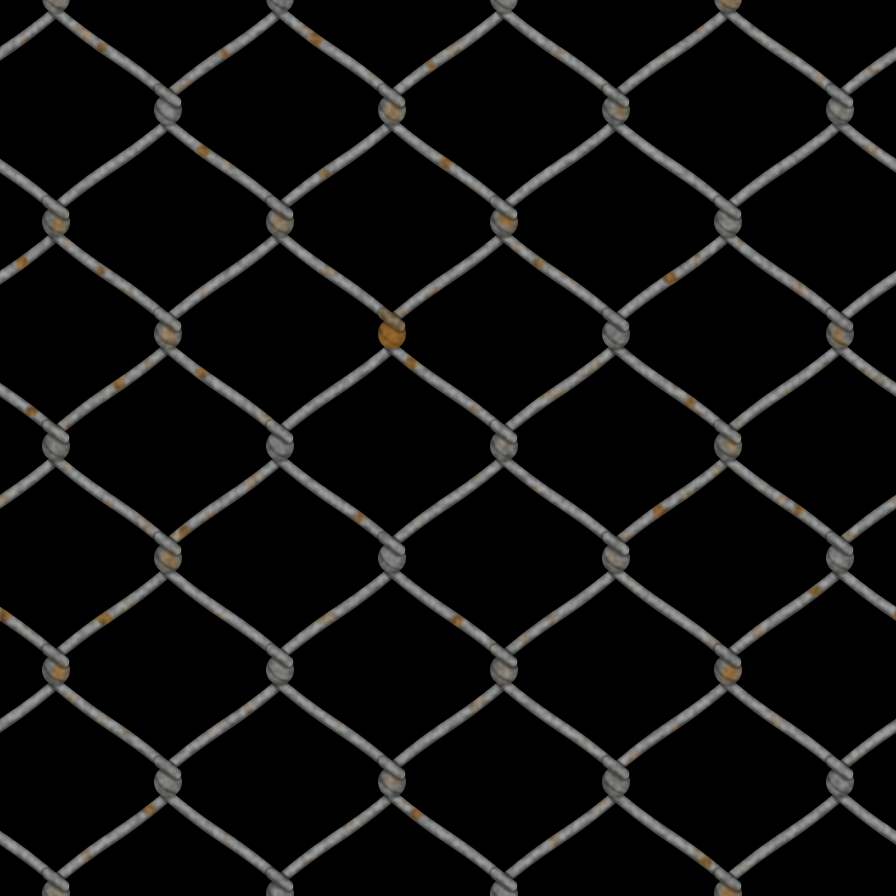
Reproduce this pattern procedurally as a Shadertoy shader.

```glsl
// Tiling galvanised chain-link fence with twisted knots and scattered rust on black.

const float REPEATS = 4.0;                        // mesh cells across and down
const vec2 KNOT_ORIGIN = vec2(0.25, 0.01);        // first knot, in cells
const float WIRE_RADIUS = 0.0255;
const vec2 WIRE_HALF_SPAN = vec2(0.25, 0.1875);
const float WIRE_BEND = 0.006;                    // steepens wires near the knots
const vec2 KNOT_RADIUS = vec2(0.0625, 0.068);
const vec2 HOOK_START = vec2(-0.035, 0.088);
const vec2 HOOK_END = vec2(0.034, 0.036);
const vec2 RUSTIEST_KNOT = vec2(1.5, 2.5);        // measured from the first knot
const vec3 BACKGROUND = vec3(0.0);
const vec3 ZINC_DARK = vec3(0.27, 0.27, 0.26);
const vec3 ZINC_MID = vec3(0.44, 0.45, 0.44);
const vec3 ZINC_LIGHT = vec3(0.62, 0.62, 0.63);
const vec3 RUST = vec3(0.60, 0.39, 0.12);
const float GRAIN = 0.5;
const float PI = 3.14159;

vec2 hash2(vec2 p) {
    vec3 q = fract(p.xyx * vec3(0.1031, 0.1030, 0.0973));
    q += dot(q, q.yzx + 33.33);
    return fract((q.xx + q.yz) * q.zy);
}

float cornerSlope(vec2 cell, vec2 corner, vec2 f, float period) {
    float angle = 2.0 * PI * hash2(mod(cell + corner, period) + 7.0).x;
    return dot(vec2(cos(angle), sin(angle)), f - corner);
}

// Gradient noise that wraps once per canvas; frequency is a whole number per cell.
float wrapNoise(vec2 p, float frequency) {
    float period = REPEATS * frequency;
    p *= frequency;
    vec2 cell = floor(p), f = p - cell;
    vec2 u = f * f * f * (f * (f * 6.0 - 15.0) + 10.0);
    float low = mix(cornerSlope(cell, vec2(0, 0), f, period),
                    cornerSlope(cell, vec2(1, 0), f, period), u.x);
    float high = mix(cornerSlope(cell, vec2(0, 1), f, period),
                     cornerSlope(cell, vec2(1, 1), f, period), u.x);
    return mix(low, high, u.y);
}

// Distance to a round wire; side runs from -1 to 1 across it.
float strand(vec2 d, vec2 a, vec2 b, out float side) {
    vec2 ab = b - a;
    float along = clamp(dot(d - a, ab) / dot(ab, ab), 0.0, 1.0);
    vec2 r = d - a - ab * along;
    side = dot(r, normalize(vec2(-ab.y, ab.x))) / WIRE_RADIUS;
    return length(r) - WIRE_RADIUS;
}

vec3 zinc(float lit) {
    lit = clamp(lit, 0.0, 1.0);
    return lit < 0.5 ? mix(ZINC_DARK, ZINC_MID, lit * 2.0)
                     : mix(ZINC_MID, ZINC_LIGHT, lit * 2.0 - 1.0);
}

float wireLight(float side, float grain) {
    float offset = side - 0.12;
    return 0.88 - 0.95 * offset * offset + grain;
}

// Paints a shape over the colour, with a soft contact shadow around it.
void paintOver(inout vec3 color, vec3 paint, float dist, float pixel) {
    color *= mix(0.65, 1.0, smoothstep(0.0, 0.016, dist));
    color = mix(color, paint, smoothstep(0.7, -0.7, dist / pixel));
}

void mainImage(out vec4 fragColor, in vec2 fragCoord) {
    vec2 p = fragCoord / iResolution.xy * REPEATS - KNOT_ORIGIN;
    float pixel = REPEATS / min(iResolution.x, iResolution.y);
    float blotch = wrapNoise(p, 11.0);
    float grain = GRAIN * (0.6 * wrapNoise(p, 40.0) + 0.5 * wrapNoise(p, 23.0) + 0.3 * blotch);
    vec3 color = BACKGROUND;
    float side;

    // Wires: rising ones first, falling ones over them, two staggered sets each
    for (int i = 0; i < 4; i++) {
        float rise = i < 2 ? 1.0 : -1.0;
        vec2 middle = vec2(0.25, 0.25 * rise) + 0.5 * float(i % 2);
        vec2 id = round(p - middle);
        vec2 d = p - middle - id;
        d.y += rise * WIRE_BEND * sin(4.0 * PI * d.x);
        vec2 halfSpan = WIRE_HALF_SPAN * vec2(1.0, rise);
        float dist = strand(d, -halfSpan, halfSpan, side);

        // Small rust spot at a random place on some wires, plus a faint stain
        vec2 chance = hash2(mod(id, REPEATS) + 17.0 * float(i + 1));
        vec2 spot = d - halfSpan * (chance.y * 1.5 - 0.75);
        float rust = step(0.6, chance.x) * smoothstep(0.042, 0.012, length(spot) - 0.03 * blotch);
        rust = max(0.75 * rust, 0.3 * smoothstep(0.12, 0.5, blotch));
        vec3 metal = zinc(wireLight(side, grain));
        paintOver(color, mix(metal, RUST * (0.75 + grain), rust), dist, pixel);
    }

    // Knots: rounded body, curved crease, then the hooked strand on top
    for (int i = 0; i < 2; i++) {
        vec2 stagger = vec2(0.5 * float(i));
        vec2 id = round(p - stagger);
        vec2 d = p - stagger - id;
        vec2 place = mod(id, REPEATS) + stagger;
        float radial = length(d / KNOT_RADIUS);
        float crease = smoothstep(0.012, 0.002, abs(length(d - vec2(0.05, 0.06)) - 0.113));
        float lit = 0.62 - 0.5 * radial * radial * radial - 0.3 * crease + grain;

        float chance = hash2(place * 2.0 + 5.0).x;
        float rustiest = 1.0 - step(0.1, distance(place, RUSTIEST_KNOT));
        float core = smoothstep(1.05, 0.2, length((d - vec2(0.006, -0.008)) / KNOT_RADIUS));
        float rust = 0.75 * chance * chance * core * smoothstep(-0.25, 0.3, blotch + 0.2 * chance);
        rust = max(rust, 0.85 * rustiest);
        vec3 body = mix(zinc(lit), RUST * (0.7 + 0.45 * lit), rust);
        paintOver(color, body, (radial - 1.0) * KNOT_RADIUS.x, pixel);

        float dist = strand(d, HOOK_START, HOOK_END, side);
        vec3 hook = zinc(wireLight(side, grain) - 0.15);
        paintOver(color, mix(hook, RUST * (0.75 + grain), 0.5 * rust), dist, pixel);
    }

    fragColor = vec4(color, 1.0);
}
```
